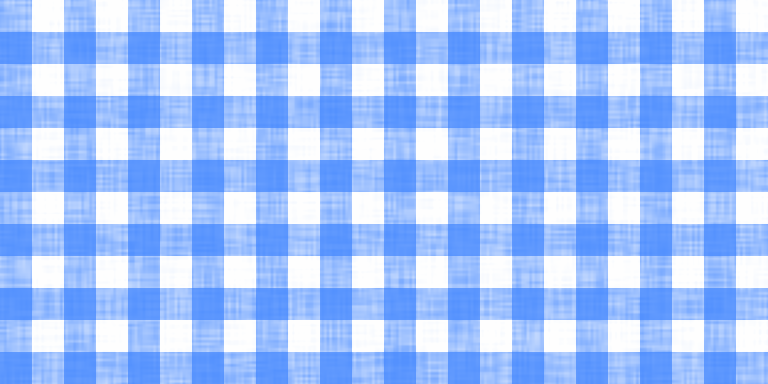
Give the GLSL for this pattern, as a Shadertoy shader.

```glsl
// Blue and white gingham cloth: two sets of soft-edged bands cross at right
// angles, dyed deepest where they overlap. Stretched value noise along both
// directions adds the fine uneven threads of the weave.

const float TILES_DOWN = 6.0;
const float THREADS_PER_TILE = 24.0;
const float SLUBS_PER_TILE = 2.5;
const float SINGLE_DYE = 0.6;     // dye where only one band passes
const float MIXED_GRAIN = 0.24;   // thread contrast where colours mix
const float PLAIN_GRAIN = 0.07;   // thread contrast in plain squares

const vec3 WHITE = vec3(0.995, 0.996, 0.998);
const vec3 BLUE = vec3(0.36, 0.59, 0.995);

float hash(vec2 p) {
    return fract(sin(dot(p, vec2(127.1, 311.7))) * 43758.5453);
}

float valueNoise(vec2 p) {
    vec2 cell = floor(p);
    vec2 f = fract(p);
    f = f * f * (3.0 - 2.0 * f);
    float low = mix(hash(cell), hash(cell + vec2(1.0, 0.0)), f.x);
    float high = mix(hash(cell + vec2(0.0, 1.0)), hash(cell + vec2(1.0, 1.0)), f.x);
    return mix(low, high, f.y);
}

// Coverage of a band filling the first half of each unit
float band(float u, float pixel) {
    float inside = 0.25 - abs(fract(u + 0.25) - 0.5);
    return clamp(inside / pixel + 0.5, 0.0, 1.0);
}

// Signed streaks: fine across the thread, long along it
float threads(float across, float along, float seed) {
    vec2 p = vec2(across * THREADS_PER_TILE, along * SLUBS_PER_TILE);
    return valueNoise(p + seed) - 0.5;
}

void mainImage(out vec4 fragColor, in vec2 fragCoord) {
    float pixel = TILES_DOWN / iResolution.y;
    vec2 tile = fragCoord * pixel;

    // Crossing bands
    float warp = band(tile.x, pixel);
    float weft = band(tile.y, pixel);
    float both = warp * weft;
    float dye = SINGLE_DYE * (warp + weft) + (1.0 - 2.0 * SINGLE_DYE) * both;

    // Woven grain, strongest where blue and white threads mix
    float mixed = warp + weft - 2.0 * both;
    float grain = threads(tile.x, tile.y, 13.0) + threads(tile.y, tile.x, 57.0);
    dye += grain * mix(PLAIN_GRAIN, MIXED_GRAIN, mixed);

    fragColor = vec4(mix(WHITE, BLUE, clamp(dye, 0.0, 1.05)), 1.0);
}
```
